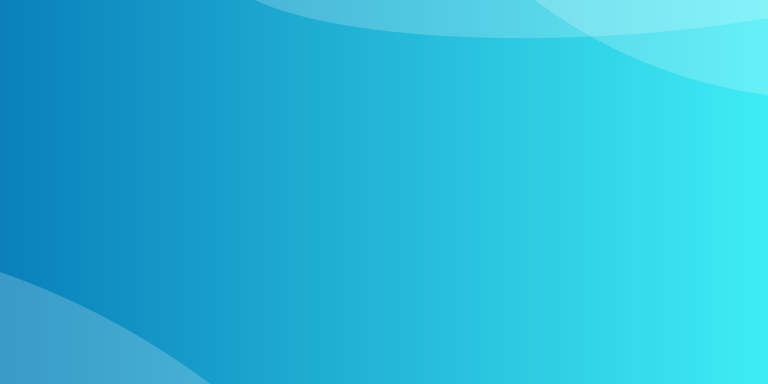
Write a WebGL 2 fragment shader that draws this background.

```glsl
#version 300 es
precision highp float;

// A blue to aqua horizontal gradient with three large, translucent white curves
// cut off by the canvas corners. Each curve is an ellipse, optionally sheared,
// drawn from an approximate signed distance and blended with soft edges.

#define DEEP_BLUE vec3(0.035, 0.500, 0.730)
#define BRIGHT_AQUA vec3(0.245, 0.928, 0.962)
#define VEIL_COLOR vec3(1.0)
#define VEIL_OPACITY 0.20
#define CANVAS_ASPECT 2.0

uniform vec2 u_resolution;
out vec4 fragColor;

// First-order distance to an ellipse whose long axis is sheared by slope.
float ellipseDistance(vec2 p, vec2 center, vec2 radii, float slope) {
    vec2 q = p - center;
    q.y -= slope * q.x;
    float level = length(q / radii);
    vec2 gradient = q / (radii * radii);
    return (level - 1.0) * level / max(length(gradient), 1e-4);
}

// Blend a veil over the colour, smoothing its edge across one pixel.
vec3 addVeil(vec3 color, float dist, float pixel) {
    float coverage = 1.0 - smoothstep(-0.7 * pixel, 0.7 * pixel, dist);
    return mix(color, VEIL_COLOR, VEIL_OPACITY * coverage);
}

void main() {
    vec2 uv = gl_FragCoord.xy / u_resolution;
    vec2 p = uv * vec2(CANVAS_ASPECT, 1.0);
    float pixel = 1.0 / u_resolution.y;

    // Background gradient
    vec3 color = mix(DEEP_BLUE, BRIGHT_AQUA, uv.x);

    // Shallow curve along the top edge
    float topCurve = ellipseDistance(p, vec2(1.5625, 1.1464), vec2(0.9896, 0.2404), 0.0509);
    color = addVeil(color, topCurve, pixel);

    // Upper right disc, overlapping the shallow curve
    float rightDisc = ellipseDistance(p, vec2(2.1628, 2.0195), vec2(1.2773), 0.0);
    color = addVeil(color, rightDisc, pixel);

    // Lower left disc
    float leftDisc = ellipseDistance(p, vec2(-0.6578, -1.6016), vec2(2.0042), 0.0);
    color = addVeil(color, leftDisc, pixel);

    fragColor = vec4(color, 1.0);
}
```
